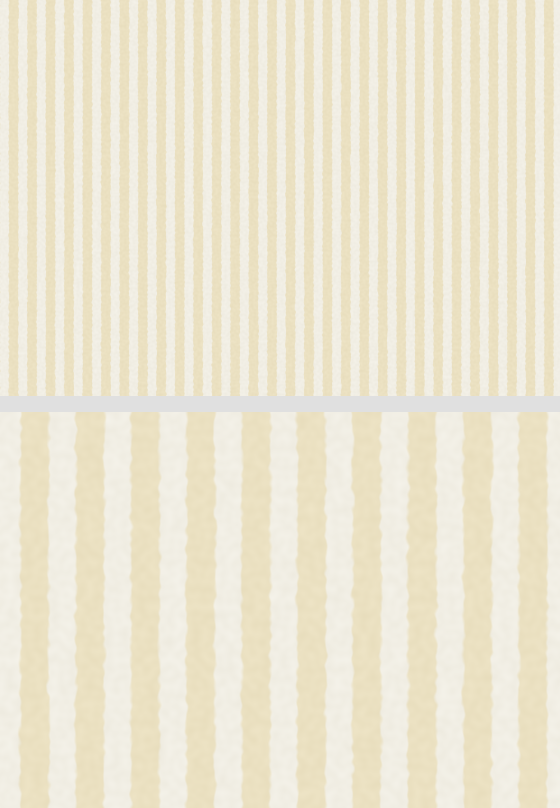
Top, the full canvas; bottom, a detail of the centre.
This pattern is drawn by a Shadertoy shader. Its source:

```glsl
// Upright cream stripes on off-white paper, with slightly ragged, soft edges.
// A repeated distance to each stripe centre is warped by gradient noise,
// and a faint grain is laid over both colours.

#define PERIOD 0.03296        // stripe spacing, in canvas widths
#define FIRST_CENTRE 0.0243   // centre of the leftmost stripe
#define STRIPE_SHARE 0.515    // stripe width as a share of the period
#define EDGE_SOFTNESS 0.0010  // half width of the edge blend
#define EDGE_WOBBLE 0.0019    // sideways raggedness of the edges
#define WOBBLE_SCALE 170.0    // ragged bumps per canvas width
#define GRAIN_SCALE 190.0     // grain cells per canvas width
#define GRAIN_AMOUNT 0.020
#define PAPER_COLOR vec3(0.945, 0.934, 0.895)
#define STRIPE_COLOR vec3(0.920, 0.880, 0.757)

// Integer hash giving a unit gradient for a lattice point
vec2 latticeGradient(ivec2 cell) {
    uint h = uint(cell.x) * 1597u + uint(cell.y) * 51749u;
    h = (h ^ (h >> 15)) * 73471u;
    h = (h ^ (h >> 13)) * 92821u;
    h ^= h >> 16;
    float angle = float(h & 65535u) / 65536.0 * 6.28319;
    return vec2(cos(angle), sin(angle));
}

float gradientNoise(vec2 p) {
    vec2 base = floor(p);
    vec2 f = p - base;
    ivec2 cell = ivec2(base);
    vec2 u = f * f * f * (f * (f * 6.0 - 15.0) + 10.0);
    float a = dot(latticeGradient(cell), f);
    float b = dot(latticeGradient(cell + ivec2(1, 0)), f - vec2(1.0, 0.0));
    float c = dot(latticeGradient(cell + ivec2(0, 1)), f - vec2(0.0, 1.0));
    float d = dot(latticeGradient(cell + ivec2(1, 1)), f - vec2(1.0, 1.0));
    return mix(mix(a, b, u.x), mix(c, d, u.x), u.y);
}

// Signed distance to the nearest stripe, negative inside
float stripeDistance(float x) {
    float offset = (fract((x - FIRST_CENTRE) / PERIOD + 0.5) - 0.5) * PERIOD;
    return abs(offset) - 0.5 * STRIPE_SHARE * PERIOD;
}

void mainImage(out vec4 fragColor, in vec2 fragCoord) {
    vec2 p = fragCoord / iResolution.x;

    // Ragged edges: fine bumps with a slower drift
    float wobble = gradientNoise(p * WOBBLE_SCALE)
                 + 0.35 * gradientNoise(p * WOBBLE_SCALE * 0.3 + 37.0);
    float dist = stripeDistance(p.x + EDGE_WOBBLE * wobble);

    // Soft coverage, never sharper than one pixel
    float blur = max(EDGE_SOFTNESS, 0.75 / iResolution.x);
    float coverage = 1.0 - smoothstep(-blur, blur, dist);
    vec3 color = mix(PAPER_COLOR, STRIPE_COLOR, coverage);

    // Paper grain, a little stronger in blue
    float grain = gradientNoise(p * GRAIN_SCALE + 91.0)
                + 0.4 * gradientNoise(p * GRAIN_SCALE * 0.4 + 13.0);
    color += GRAIN_AMOUNT * grain * vec3(0.8, 0.9, 1.2);

    fragColor = vec4(color, 1.0);
}
```
